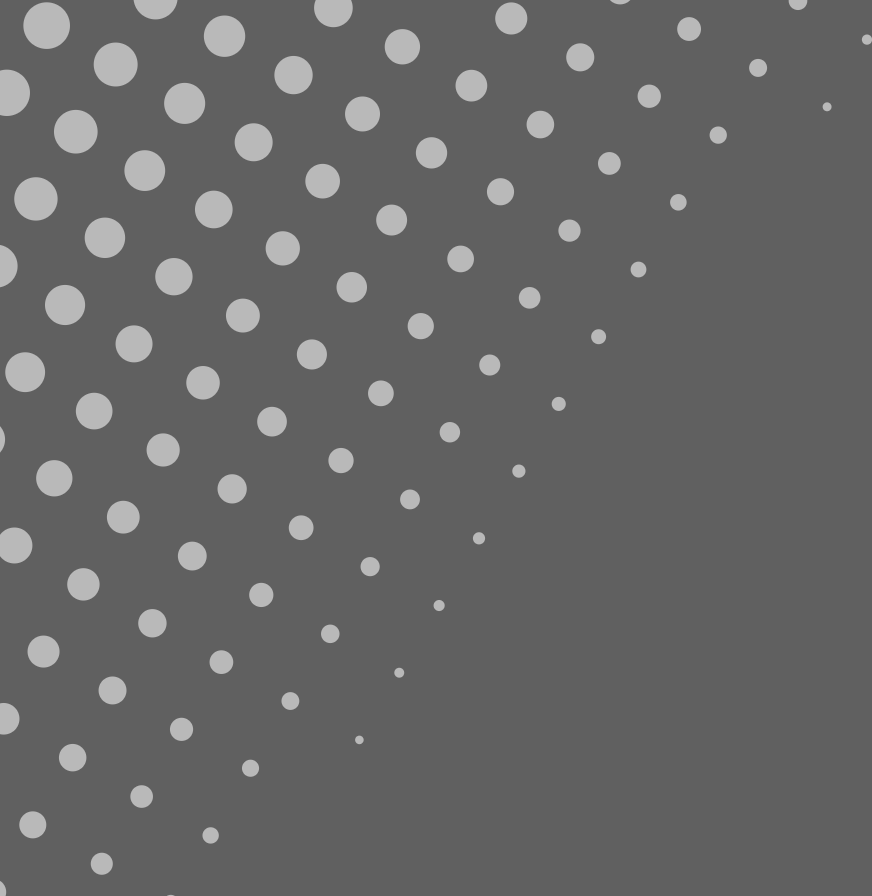
Give the GLSL for this pattern, as a WebGL 2 fragment shader.

```glsl
#version 300 es
precision highp float;

uniform vec2 u_resolution;
out vec4 fragColor;

const vec3 BACKGROUND = vec3(0.378);
const vec3 DOT_COLOR = vec3(0.725);

// Tilted lattice, in canvas heights, measured from the top left
const vec2 LATTICE_ORIGIN = vec2(0.0521, 0.0286);
const vec2 STEP_DOWN_RIGHT = vec2(0.0770, 0.0434);
const vec2 STEP_DOWN_LEFT = vec2(-0.0445, 0.0750);

const float MAX_RADIUS = 0.0260;
const vec2 AREA_FALLOFF = vec2(0.1122, 0.0115);
const float MIN_AREA = 0.030;

// Dot area shrinks linearly over the lattice; tiny dots vanish
float dotRadius(vec2 cell, float maxRadius) {
    float area = 1.0 - dot(cell, AREA_FALLOFF);
    return area < MIN_AREA ? 0.0 : maxRadius * sqrt(area);
}

float discCoverage(vec2 offset, float radius, float pixel) {
    float edge = (length(offset) - radius) / pixel;
    return radius > 0.0 ? clamp(0.5 - edge, 0.0, 1.0) : 0.0;
}

float halftone(vec2 p, float pixel) {
    mat2 lattice = mat2(STEP_DOWN_RIGHT, STEP_DOWN_LEFT);
    vec2 q = p - LATTICE_ORIGIN;
    vec2 cell = round(inverse(lattice) * q);
    return discCoverage(q - lattice * cell, dotRadius(cell, MAX_RADIUS), pixel);
}

void main() {
    float pixel = 1.0 / u_resolution.y;
    vec2 p = vec2(gl_FragCoord.x, u_resolution.y - gl_FragCoord.y) * pixel;
    fragColor = vec4(mix(BACKGROUND, DOT_COLOR, halftone(p, pixel)), 1.0);
}
```
